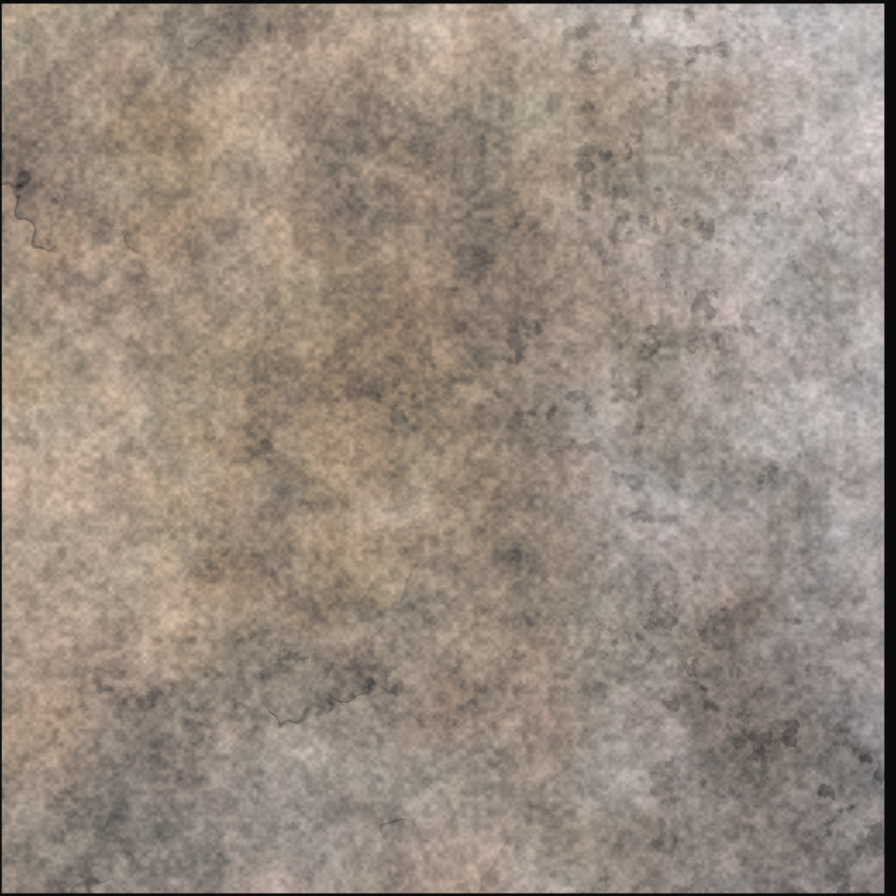
Write a WebGL 1 fragment shader that draws this texture.

```glsl
precision highp float;
// Weathered stone tile: mottled beige and grey with ochre stains, dark pits,
// flaked edges and a pale cool sheen, set in a thin black frame.
// Layers of value noise set the tone and the tint; a warped contour draws flakes.

uniform vec2 u_resolution;

#define BASE_TONE 0.572
#define MOTTLE 0.30
#define CLUMP 0.20
#define GRAIN 0.21
#define PIT_DEPTH 0.085
#define FLAKE_SHADE 0.09
#define CRACK_DEPTH 0.13
#define WARM_TINT vec3(1.10, 0.99, 0.885)
#define OCHRE_TINT vec3(1.14, 0.99, 0.82)
#define COOL_TINT vec3(1.03, 0.99, 0.985)
#define FRAME_COLOR vec3(0.045, 0.045, 0.042)

float hash(vec2 p) {
  return fract(sin(dot(p, vec2(127.1, 311.7))) * 43758.5453);
}

float noise(vec2 p) {
  vec2 cell = floor(p);
  vec2 f = fract(p);
  f = f * f * (3.0 - 2.0 * f);
  float low = mix(hash(cell), hash(cell + vec2(1.0, 0.0)), f.x);
  float high = mix(hash(cell + vec2(0.0, 1.0)), hash(cell + vec2(1.0, 1.0)), f.x);
  return mix(low, high, f.y);
}

// Fractal noise, centred on zero.
float fbm(vec2 p) {
  float sum = 0.0;
  float weight = 0.5;
  for (int i = 0; i < 5; i++) {
    sum += weight * (noise(p) - 0.5);
    p = mat2(0.8, 0.6, -0.6, 0.8) * p * 2.03 + 17.3;
    weight *= 0.55;
  }
  return sum;
}

// Soft round region: 1 at its centre, fading outwards.
float pool(vec2 p, vec2 centre, vec2 size) {
  vec2 d = (p - centre) / size;
  return exp(-dot(d, d));
}

// Broad light and shade across the tile.
float lighting(vec2 p) {
  float light = 0.115 * pool(p, vec2(0.98, 0.76), vec2(0.30, 0.42));
  light += 0.055 * pool(p, vec2(0.62, 1.0), vec2(0.32, 0.20));
  light += 0.05 * pool(p, vec2(0.06, 0.52), vec2(0.20, 0.30));
  light -= 0.06 * pool(p, vec2(0.42, 0.66), vec2(0.22, 0.22));
  light -= 0.05 * pool(p, vec2(0.74, 0.40), vec2(0.22, 0.20));
  light -= 0.065 * pool(p, vec2(0.84, 0.12), vec2(0.30, 0.20));
  light -= 0.05 * pool(p, vec2(0.16, 0.10), vec2(0.30, 0.18));
  light -= 0.05 * pool(p, vec2(0.0, 1.0), vec2(0.10, 0.14));
  return light;
}

void main() {
  vec2 uv = gl_FragCoord.xy / u_resolution;
  vec2 warp = vec2(fbm(uv * 5.0 + 3.1), fbm(uv * 5.0 + 41.7));
  vec2 p = uv + 0.10 * warp;

  // Stone body, from wide mottles down to fine grain.
  float mottle = fbm(p * 7.0 + 8.0);
  float clump = fbm(uv * 32.0 + 5.0);
  float grain = 0.6 * (noise(uv * 130.0) - 0.5) + 0.4 * (noise(uv * 260.0 + 9.0) - 0.5);
  float tone = BASE_TONE + lighting(p) + MOTTLE * mottle + CLUMP * clump + GRAIN * grain;

  // Small dark pits gathered in rough areas.
  float rough = smoothstep(-0.08, 0.22, fbm(p * 4.0 + 23.0) + 0.12 * pool(uv, vec2(0.42, 0.62), vec2(0.30)));
  float pits = smoothstep(0.07, 0.25, fbm(uv * 52.0 + 61.0));
  tone -= PIT_DEPTH * pits * (0.25 + 1.3 * rough);

  // Flaked plates: shade falls on one side of a broken contour.
  float worn = 1.0 - smoothstep(0.25, 0.75, uv.x + 0.35 * uv.y - 0.1);
  float contour = fbm(p * 3.6 + 12.0) + 0.02 * mottle;
  float broken = smoothstep(-0.04, 0.14, fbm(uv * 9.0 + 77.0));
  float shade = smoothstep(-0.004, 0.006, contour) * exp(-max(contour, 0.0) * 24.0);
  float crack = 1.0 - smoothstep(0.001, 0.008, abs(contour));
  tone -= (0.2 + 0.8 * worn) * broken * (FLAKE_SHADE * shade + CRACK_DEPTH * crack * worn);

  // Tint: cool towards the right and the foot, ochre stains on the left.
  float cool = smoothstep(0.50, 0.98, p.x + 0.5 * mottle);
  cool = max(cool, 0.65 * pool(p, vec2(0.28, 0.06), vec2(0.34, 0.16)));
  float stain = smoothstep(0.0, 0.22, fbm(p * 6.0 + 31.0)) * (1.0 - smoothstep(0.35, 0.75, uv.x));
  vec3 tint = mix(WARM_TINT, OCHRE_TINT, 0.75 * stain);
  tint = mix(tint, COOL_TINT, cool);
  tint = mix(COOL_TINT, tint, smoothstep(0.30, 0.54, tone) * 0.5 + 0.5);
  tint.r += 0.10 * fbm(uv * 15.0 + 90.0);
  vec3 color = tone * tint;

  // Frame: a hairline on three sides and a wider band at the right.
  float soft = 1.0 / u_resolution.x;
  vec2 inner = smoothstep(vec2(0.002, 0.003) - soft, vec2(0.002, 0.003) + soft, uv);
  vec2 outer = 1.0 - smoothstep(vec2(0.987, 0.996) - soft, vec2(0.987, 0.996) + soft, uv);
  color = mix(FRAME_COLOR, color, inner.x * inner.y * outer.x * outer.y);

  gl_FragColor = vec4(clamp(color, 0.0, 1.0), 1.0);
}
```
